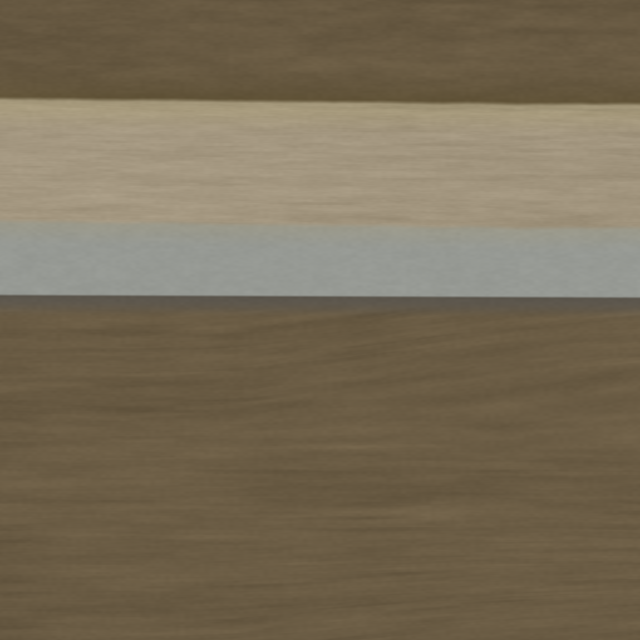
This texture is drawn by a Shadertoy shader. Its source:

```glsl
// Edge heights at the left side and their slopes across the canvas
const vec2 TOP_EDGE = vec2(0.846, -0.009);
const vec2 PALE_EDGE = vec2(0.654, -0.011);
const vec2 GREY_EDGE = vec2(0.539, -0.004);
const float EDGE_SOFT = 0.0035;

const vec3 WOOD_LIGHT = vec3(0.445, 0.385, 0.288);
const vec3 WOOD_DARK = vec3(0.365, 0.313, 0.228);
const vec3 OLIVE_RIM = vec3(0.365, 0.312, 0.195);
const vec3 PALE_BEIGE = vec3(0.660, 0.610, 0.520);
const vec3 PALE_SHADE = vec3(0.585, 0.535, 0.445);
const vec3 PALE_YELLOW = vec3(0.655, 0.605, 0.480);
const vec3 GREY_COOL = vec3(0.590, 0.602, 0.580);
const vec3 GREY_WARM = vec3(0.610, 0.602, 0.540);
const vec3 SHADOW = vec3(0.365, 0.345, 0.312);

float hash(vec2 p) {
    vec3 q = fract(p.xyx * vec3(0.1031, 0.1030, 0.0973));
    q += dot(q, q.yzx + 33.33);
    return fract((q.x + q.y) * q.z);
}

float noise(vec2 p) {
    vec2 i = floor(p), f = fract(p);
    f = f * f * (3.0 - 2.0 * f);
    float low = mix(hash(i), hash(i + vec2(1, 0)), f.x);
    float high = mix(hash(i + vec2(0, 1)), hash(i + vec2(1, 1)), f.x);
    return mix(low, high, f.y);
}

// Signed fractal noise, roughly -0.5 to 0.5
float fbm(vec2 p) {
    float sum = 0.0, weight = 0.5;
    for (int k = 0; k < 4; k++) {
        sum += weight * (noise(p) - 0.5);
        p = p * 2.03 + 17.3;
        weight *= 0.55;
    }
    return sum;
}

// Sparse thin streaks, 0 to 1
float streaks(vec2 p) {
    return smoothstep(0.62, 0.95, noise(p));
}

float edgeHeight(vec2 edge, float x) {
    return edge.x + edge.y * x;
}

float above(float d, float softness) {
    return smoothstep(-softness, softness, d);
}

// Dark board below: grain climbs gently to the right near its top and bottom
vec3 lowerWood(vec2 p, float depth) {
    float climb = 0.075 * smoothstep(0.27, 0.45, p.y) + 0.06 * smoothstep(0.2, 0.0, p.y);
    float rise = climb * smoothstep(0.2, 1.15, p.x);
    vec2 g = vec2(p.x, p.y - rise + 0.008 * fbm(p * vec2(3.0, 4.0)));
    float broad = fbm(g * vec2(1.6, 26.0) + 3.0);
    float fine = fbm(g * vec2(9.0, 100.0) + 41.0);
    float ripple = sin(g.y * 260.0 + 6.0 * fbm(g * vec2(2.5, 14.0)));
    float rippleArea = smoothstep(0.2, 0.5, p.x) * smoothstep(0.27, 0.38, p.y);
    float tone = 0.60 + 0.55 * broad + 0.70 * fine + 0.11 * ripple * rippleArea;
    tone -= 0.22 * streaks(g * vec2(5.0, 110.0) + 12.0);
    tone += 0.16 * streaks(g * vec2(6.0, 130.0) + 88.0);
    tone += 0.06 * smoothstep(0.34, 0.22, p.y) - 0.10 * smoothstep(0.1, 0.0, p.x);
    vec3 col = mix(WOOD_DARK, WOOD_LIGHT, tone);
    col = mix(col, SHADOW, 0.9 * smoothstep(0.036, 0.006, depth));
    return col * (1.0 - 0.08 * exp(-depth * 220.0));
}

// Dark board above: broad soft bands and an olive rim
vec3 upperWood(vec2 p, float height) {
    float broad = fbm(p * vec2(2.2, 32.0) + 9.0);
    float fine = fbm(p * vec2(16.0, 85.0) + 63.0);
    vec3 col = mix(WOOD_DARK, WOOD_LIGHT, 0.48 + 0.95 * broad + 0.7 * fine);
    return mix(col, OLIVE_RIM, 0.75 * exp(-height * 45.0));
}

// Pale strip: thin streaks with a yellow upper part
vec3 paleWood(vec2 p, float depth) {
    vec2 g = vec2(p.x, p.y + 0.009 * p.x);
    float streak = fbm(g * vec2(7.0, 95.0) + 25.0);
    float thread = fbm(g * vec2(24.0, 200.0) + 77.0);
    float tone = 0.82 + 0.75 * streak + 0.65 * thread - 0.22 * smoothstep(0.2, 1.0, p.x);
    tone -= 0.28 * streaks(g * vec2(6.0, 150.0) + 52.0);
    vec3 col = mix(PALE_SHADE, PALE_BEIGE, tone);
    vec3 yellow = PALE_YELLOW + 0.07 * streak + 0.05 * thread;
    col = mix(col, yellow, 0.8 * smoothstep(0.055, 0.008, depth));
    float rimLine = exp(-pow((depth - 0.009) / 0.0025, 2.0));
    return col * (1.0 - 0.08 * exp(-depth * 220.0) - 0.05 * rimLine * p.x);
}

// Smooth painted strip with a warm upper border
vec3 greyStrip(vec2 p, float depth) {
    float mottling = fbm(p * vec2(45.0, 120.0) + 5.0);
    float patchTone = fbm(p * vec2(4.0, 3.0) + 31.0);
    vec3 col = mix(GREY_COOL, GREY_WARM, 0.85 * smoothstep(0.04, 0.0, depth));
    return col + 0.026 * mottling + 0.012 * patchTone;
}

void mainImage(out vec4 fragColor, in vec2 fragCoord) {
    vec2 p = fragCoord / iResolution.xy;
    float wobble = 0.004 * fbm(vec2(p.x * 12.0, 2.0));
    float topDist = p.y - edgeHeight(TOP_EDGE, p.x) - wobble;
    float paleDist = p.y - edgeHeight(PALE_EDGE, p.x) - 1.5 * wobble;
    float greyDist = p.y - edgeHeight(GREY_EDGE, p.x);

    // Stack the boards from bottom to top
    vec3 col = lowerWood(p, max(-greyDist, 0.0));
    col = mix(col, greyStrip(p, max(-paleDist, 0.0)), above(greyDist, 0.7 * EDGE_SOFT));
    col = mix(col, paleWood(p, max(-topDist, 0.0)), above(paleDist, 1.5 * EDGE_SOFT));
    col = mix(col, upperWood(p, max(topDist, 0.0)), above(topDist, 1.2 * EDGE_SOFT));

    // Fine surface grain
    col += 0.014 * (noise(p * vec2(130.0, 230.0)) - 0.5);
    fragColor = vec4(col, 1.0);
}
```
